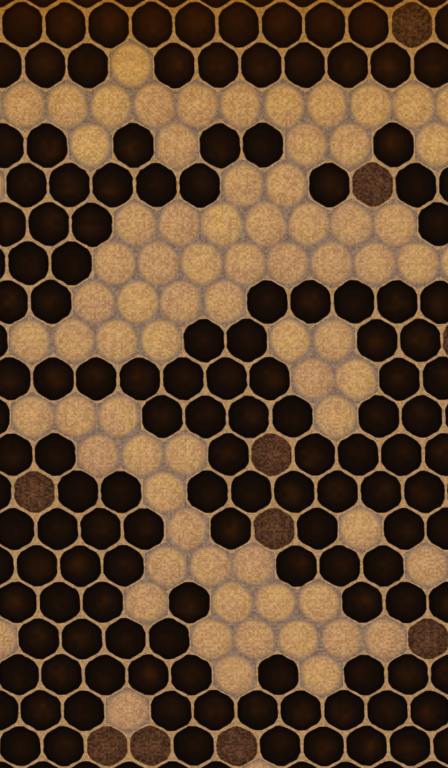
Reproduce this texture procedurally as a WebGL 2 fragment shader.

```glsl
#version 300 es
precision highp float;
// Brood comb: a slightly sheared hexagonal lattice of dark open cells and
// sandy capped cells. Strips of capped brood are capsules in lattice space
// with ragged edges; grain, tint and glow come from sine-hash noise.
uniform vec2 u_resolution;
out vec4 fragColor;

const float CELLS_ACROSS = 10.35;
const vec2 FIRST_CELL = vec2(0.51, 0.58);  // from the upper left, in cells
const float ROW_STEP = 0.936;              // row pitch at the top
const float ROW_BEND = 0.00312;            // rows tighten going down
const float ROW_DRIFT = 0.0244;            // sideways drift per row
const float OPEN_RADIUS = 0.463;
const float CORNER_RADIUS = 0.488;
const float STRIP_HALF = 0.3;
const float STRIP_RAGGED = 0.85;
const float STRAY_CAPS = 0.05;
const float HALF_SEALED = 0.035;
const float GRAIN_SCALE = 21.0;            // grains per cell

const vec3 PIT = vec3(0.07, 0.042, 0.028);
const vec3 GLOW = vec3(0.22, 0.11, 0.035);
const vec3 WALL = vec3(0.70, 0.54, 0.36);
const vec3 CAP = vec3(0.71, 0.535, 0.375);
const vec3 CAP_GOLD = vec3(0.78, 0.61, 0.37);
const vec3 SEAM = vec3(0.53, 0.43, 0.355);
const vec3 SEALED = vec3(0.36, 0.23, 0.15);
const vec3 TOP_TINT = vec3(0.92, 0.80, 0.45);

// Capped strips: start (column, row) and end (column, row).
const vec4 STRIPS[12] = vec4[12](
  vec4(-2, 2, 12, 2), vec4(2.5, 5, 8.5, 5), vec4(2, 6, 5, 6),
  vec4(7, 6, 9, 6), vec4(0, 8, 3, 8), vec4(1.5, 7, 2.5, 7),
  vec4(6, 8, 6.5, 9), vec4(1, 10, 1.5, 11), vec4(2, 10, 3.5, 13),
  vec4(3.5, 13, 2.5, 15), vec4(4, 16, 8, 16), vec4(5, 14, 6, 16));

float hash(vec2 p) {
  return fract(sin(dot(p, vec2(127.1, 311.7))) * 43758.5453);
}

float noise(vec2 p) {
  vec2 i = floor(p), f = fract(p);
  f = f * f * (3.0 - 2.0 * f);
  return mix(mix(hash(i), hash(i + vec2(1, 0)), f.x),
             mix(hash(i + vec2(0, 1)), hash(i + vec2(1, 1)), f.x), f.y);
}

float segmentDistance(vec2 p, vec2 a, vec2 b) {
  vec2 ab = b - a;
  return length(p - a - ab * clamp(dot(p - a, ab) / dot(ab, ab), 0.0, 1.0));
}

float hexRadius(vec2 p) {
  p = abs(p);
  return max(p.x, dot(p, vec2(0.5, 0.866)));
}

// Lattice position: x in columns, y in rows counted downwards.
vec2 toLattice(vec2 p) {
  p -= FIRST_CELL;
  float bend = 0.5 * ROW_STEP / ROW_BEND;
  float row = bend - sqrt(bend * bend - p.y / ROW_BEND);
  return vec2(p.x - ROW_DRIFT * row, row);
}

// Nearest cell centre among the two rows around q.
vec2 nearestCell(vec2 q) {
  vec2 best = vec2(0);
  float bestRadius = 9.0;
  for (int i = 0; i < 2; i++) {
    float row = floor(q.y) + float(i);
    float shift = 0.5 * mod(row, 2.0);
    vec2 cell = vec2(floor(q.x - shift + 0.5) + shift, row);
    float r = hexRadius((q - cell) * vec2(1, 0.866));
    if (r < bestRadius) { bestRadius = r; best = cell; }
  }
  return best;
}

bool isCapped(vec2 cell) {
  if (cell.y < 0.5) return false;
  float d = 9.0;
  for (int i = 0; i < 12; i++)
    d = min(d, segmentDistance(cell, STRIPS[i].xy, STRIPS[i].zw));
  return d < STRIP_HALF + STRIP_RAGGED * hash(cell + 7.3)
      || hash(cell + 31.7) < STRAY_CAPS;
}

void main() {
  vec2 p = vec2(gl_FragCoord.x, u_resolution.y - gl_FragCoord.y)
         * CELLS_ACROSS / u_resolution.x;
  float px = CELLS_ACROSS / u_resolution.x;
  vec2 q = toLattice(p);
  vec2 cell = nearestCell(q);
  vec2 local = (q - cell) * vec2(1, 0.866);
  float grain = noise(p * GRAIN_SCALE) + 0.5 * noise(p * GRAIN_SCALE * 1.9) - 0.75;
  float patches = noise(p * 3.0 + 11.0);
  float topLight = exp(-max(q.y + 0.5, 0.0) * 0.7);
  vec3 color;

  if (isCapped(cell)) {
    // Domed cap with a grainy, uneven edge.
    float r = length(local) + 0.07 * (patches - 0.5) + 0.05 * grain;
    float gold = 0.5 * hash(cell + 3.1) + 0.6 * patches - 0.02 * q.y;
    vec3 cap = mix(CAP, CAP_GOLD, clamp(gold, 0.0, 1.0));
    cap *= 1.03 - 0.16 * r + 0.08 * dot(local, vec2(-0.5, -0.8));
    color = mix(cap, SEAM, smoothstep(0.39, 0.51, r));
    color += grain * vec3(0.15, 0.14, 0.10);
  } else {
    // Pale wall around a rounded hexagonal pit.
    vec2 centre = local + 0.016 * (vec2(hash(cell), hash(cell + 5.0)) - 0.5);
    float edge = max(hexRadius(centre) - OPEN_RADIUS, length(centre) - CORNER_RADIUS);
    edge += 0.02 * (noise(p * 9.0) - 0.5);
    vec3 wall = WALL * (0.96 + 0.2 * grain);
    vec2 spot = centre - 0.16 * (vec2(hash(cell + 2.0), hash(cell + 4.0)) - 0.5);
    float glow = exp(-14.0 * dot(spot, spot)) * (0.25 + 0.45 * hash(cell + 9.0));
    glow *= 0.6 + 0.8 * noise(p * 7.0);
    vec3 pit = mix(PIT, GLOW, clamp(glow + 0.6 * topLight, 0.0, 1.0));
    pit *= 1.0 - 0.3 * smoothstep(-0.16, -0.02, edge);
    if (hash(cell + 17.0) < HALF_SEALED)
      pit = SEALED * (1.0 + 0.5 * grain - 0.5 * length(centre));
    color = mix(pit, wall, smoothstep(-px, px, edge));
  }
  color *= mix(vec3(1), TOP_TINT, topLight);
  fragColor = vec4(clamp(color, 0.0, 1.0), 1);
}
```
